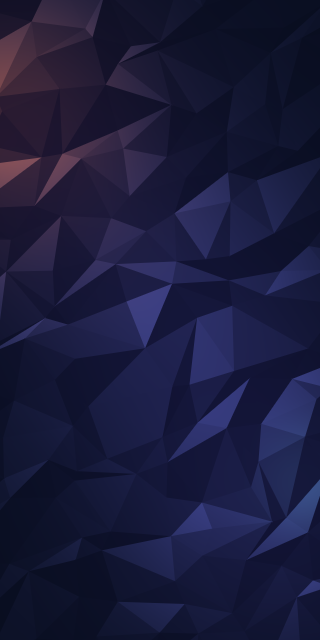
Reproduce this background procedurally as a Shadertoy shader.

```glsl
vec3 hash3(vec2 cell) {
    vec3 h = vec3(dot(cell, vec2(127.1, 311.7)),
                  dot(cell, vec2(269.5, 183.3)),
                  dot(cell, vec2(419.2, 371.9)));
    return fract(sin(h) * 43758.545);
}

// Lattice to canvas, long axis rising to the right
mat2 latticeFrame() {
    return mat2(0.068, 0.024, -0.020, 0.055);
}

// Jittered mesh corner: canvas position and height
vec3 meshVertex(vec2 cell) {
    vec3 rnd = hash3(cell);
    vec2 pos = latticeFrame() * (cell + 0.98 * (rnd.xy - 0.5));
    float swell = sin(31.0 * pos.x - 23.0 * pos.y) + sin(17.0 * pos.x + 41.0 * pos.y);
    return vec3(pos, 0.005 * swell + 0.055 * (rnd.z - 0.5));
}

float turn(vec2 a, vec2 b, vec2 c) {
    vec2 u = b - a, v = c - a;
    return u.x * v.y - u.y * v.x;
}

float edgeDistance(vec2 p, vec2 a, vec2 b) {
    return turn(a, b, p) / max(length(b - a), 1e-5);
}

// One lit triangle: x = shade times coverage, y = coverage
vec2 facet(vec2 p, vec3 a, vec3 b, vec3 c) {
    float inside = min(edgeDistance(p, a.xy, b.xy),
                   min(edgeDistance(p, b.xy, c.xy), edgeDistance(p, c.xy, a.xy)));
    float coverage = clamp(0.5 + inside * iResolution.y, 0.0, 1.0);
    vec3 normal = normalize(cross(b - a, c - a));
    float lit = dot(normal, normalize(vec3(-0.5, 0.65, 0.6)));
    vec2 center = (a.xy + b.xy + c.xy) / 3.0;
    float polish = mix(0.72, 1.0, hash3(floor(center * 900.0)).x);
    float shade = polish * clamp(0.18 + 0.84 * lit, 0.0, 1.0);
    shade = max(shade + 0.8 * dot(p - center, normal.xy), 0.0);
    return vec2(shade * shade * shade, 1.0) * coverage;
}

float glow(vec2 p, vec2 center, float falloff) {
    vec2 d = p - center;
    return exp(-falloff * dot(d, d));
}

void mainImage(out vec4 fragColor, in vec2 fragCoord) {
    vec2 p = fragCoord / iResolution.y;
    vec2 home = floor(inverse(latticeFrame()) * p);

    // Split every nearby quad along its better diagonal
    vec2 sum = vec2(0.0);
    for (int j = -1; j <= 1; j++) {
        for (int i = -1; i <= 1; i++) {
            vec2 cell = home + vec2(i, j);
            vec3 a = meshVertex(cell);
            vec3 b = meshVertex(cell + vec2(1, 0));
            vec3 c = meshVertex(cell + vec2(1, 1));
            vec3 d = meshVertex(cell + vec2(0, 1));
            float splitAC = min(turn(a.xy, b.xy, c.xy), turn(a.xy, c.xy, d.xy));
            float splitBD = min(turn(a.xy, b.xy, d.xy), turn(b.xy, c.xy, d.xy));
            if (splitAC > splitBD) sum += facet(p, a, b, c) + facet(p, a, c, d);
            else sum += facet(p, a, b, d) + facet(p, b, c, d);
        }
    }
    float shade = sum.x / max(sum.y, 1e-4);

    // Broad pools of light
    float warmth = glow(p, vec2(0.0, 0.82), 22.0);
    float light = 0.7 * glow(p, vec2(0.02, 0.81), 18.0)
                + 0.65 * glow(p, vec2(0.27, 0.52), 14.0)
                + 0.70 * glow(p, vec2(0.44, 0.20), 15.0);
    light = min(light + 0.07, 1.0);

    // Navy shadows, blue facets, peach toward the warm pool
    vec3 shadow = mix(vec3(0.03, 0.05, 0.115), vec3(0.075, 0.08, 0.22), light);
    shadow += vec3(0.04, 0.0, -0.03) * warmth;
    vec3 tint = mix(vec3(0.25, 0.27, 0.50), vec3(0.80, 0.44, 0.27), warmth);
    vec3 color = shadow + tint * shade * light;
    color += vec3(0.12, 0.28, 0.28) * shade * glow(p, vec2(0.49, 0.25), 150.0);
    fragColor = vec4(color, 1.0);
}
```
